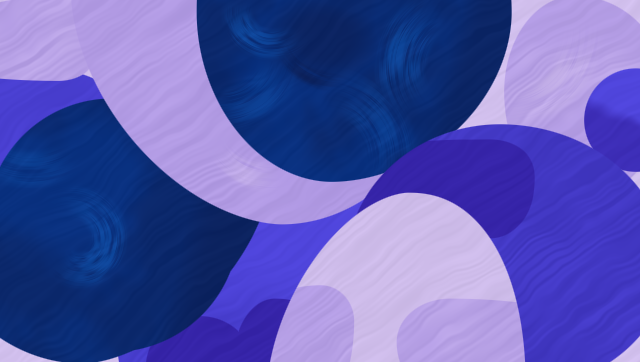
Reproduce this background procedurally as a Shadertoy shader.

```glsl
// Overlapping painted ovals in navy, indigo and lilac with brushed swirls.

const vec2 DESIGN = vec2(768.0, 434.0); // layout space, y runs downward
const vec3 PALE    = vec3(0.82, 0.75, 0.93);
const vec3 LILAC   = vec3(0.69, 0.60, 0.89);
const vec3 BRIGHT  = vec3(0.31, 0.27, 0.86);
const vec3 INDIGO  = vec3(0.25, 0.21, 0.75);
const vec3 VIOLET  = vec3(0.21, 0.14, 0.66);
const vec3 NAVY    = vec3(0.035, 0.19, 0.50);
const vec3 MIDNIGHT = vec3(0.045, 0.125, 0.35);
const vec3 AZURE   = vec3(0.06, 0.31, 0.66);
const float GRAIN = 0.05;

float hash(vec2 p) {
    vec3 q = fract(vec3(p.xyx) * 0.1031);
    q += dot(q, q.yzx + 33.33);
    return fract((q.x + q.y) * q.z);
}

float noise(vec2 p) {
    vec2 i = floor(p), f = fract(p);
    f = f * f * (3.0 - 2.0 * f);
    return mix(mix(hash(i), hash(i + vec2(1, 0)), f.x),
               mix(hash(i + vec2(0, 1)), hash(i + vec2(1, 1)), f.x), f.y);
}

float fbm(vec2 p) {
    float sum = 0.0, amp = 0.5;
    for (int i = 0; i < 4; i++) {
        sum += amp * noise(p);
        p = mat2(1.6, 1.2, -1.2, 1.6) * p;
        amp *= 0.5;
    }
    return sum;
}

// Oval field, zero at the rim. radii: left, right, up, down; power: left, right
float oval(vec2 p, vec2 center, vec4 radii, vec2 power) {
    vec2 d = p - center;
    float n = d.x < 0.0 ? power.x : power.y;
    vec2 r = vec2(d.x < 0.0 ? radii.x : radii.y, d.y < 0.0 ? radii.z : radii.w);
    vec2 q = pow(max(abs(d) / r, 1e-4), vec2(n));
    return pow(q.x + q.y, 1.0 / n) - 1.0;
}

float fill(float f) {
    return clamp(0.5 - f / max(fwidth(f), 1e-5), 0.0, 1.0);
}

float ovalFill(vec2 p, vec2 center, vec4 radii) {
    return fill(oval(p, center, radii, vec2(2.0)));
}

// Curved brush stroke with bristles, centred on the angle mid
float sweep(vec2 p, vec2 center, float radius, float width, float mid, float span) {
    vec2 d = p - center;
    float c = cos(mid), s = sin(mid);
    float a = atan(c * d.y - s * d.x, c * d.x + s * d.y);
    float r = length(d) + 6.0 * a;
    float bristle = 0.6 * noise(vec2(r * 0.25, a * 2.0)) + 0.4 * noise(vec2(r * 0.8, a * 3.0));
    float edge = 1.0 - smoothstep(0.4 * width, width, abs(r - radius));
    float ends = 1.0 - smoothstep(0.3 * span, span, abs(a) + 0.4 * bristle);
    return edge * ends * smoothstep(0.1, 0.8, bristle);
}

void mainImage(out vec4 fragColor, in vec2 fragCoord) {
    vec2 uv = fragCoord / iResolution.xy;
    vec2 p = vec2(uv.x, 1.0 - uv.y) * DESIGN;

    // Shared paint texture: soft clouds and long streaks
    float cloud = fbm(p / 110.0 + 3.0);
    vec2 flow = p + 60.0 * vec2(cloud, fbm(p / 140.0 + 17.0));
    float streak = noise(vec2(dot(flow, vec2(0.8, -0.6)) / 90.0, dot(flow, vec2(0.6, 0.8)) / 3.5));
    float wash = smoothstep(0.35, 0.65, cloud);

    // Pale ground and the lilac disc at the right
    vec3 col = PALE;
    vec3 softLilac = mix(LILAC, PALE, 0.35 * wash * streak + 0.08);
    col = mix(col, softLilac, ovalFill(p, vec2(690, 110), vec4(85, 110, 115, 130)));
    col = mix(col, PALE, 0.5 * sweep(p, vec2(600, 40), 95.0, 30.0, 0.7, 1.1));

    // Upper left corner
    col = mix(col, mix(INDIGO, BRIGHT, 0.6), ovalFill(p, vec2(40, 150), vec4(140, 120, 70, 100)));
    col = mix(col, softLilac, ovalFill(p, vec2(70, 70), vec4(160, 42, 75, 27)));

    // Bright indigo field with violet mounds
    vec3 field = mix(BRIGHT, INDIGO, 0.5 * smoothstep(300.0, 400.0, p.y + 60.0 * (cloud - 0.5)));
    float mounds = max(ovalFill(p, vec2(330, 434), vec4(50, 90, 76, 60)),
                       ovalFill(p, vec2(240, 440), vec4(65, 65, 61, 60)));
    field = mix(field, VIOLET, mounds);
    col = mix(col, field, ovalFill(p, vec2(330, 400), vec4(190, 200, 200, 200)));

    // Navy paint shared by both dark ovals
    float shade = 0.55 * wash;
    shade = max(shade, 0.85 * smoothstep(160.0, 270.0, p.x + 0.2 * p.y - 50.0) * step(p.x, 330.0) * step(200.0, p.y));
    shade = max(shade, 0.8 * (1.0 - smoothstep(20.0, 75.0, length((p - vec2(390, 45)) * vec2(0.8, 1.0)))));
    shade = max(shade, 0.7 * smoothstep(525.0, 590.0, p.x + 0.3 * p.y));
    vec3 navy = mix(NAVY, MIDNIGHT, shade);
    float light = sweep(p, vec2(90, 292), 40.0, 26.0, 0.1, 2.7);
    light = max(light, 0.7 * sweep(p, vec2(30, 105), 98.0, 28.0, 1.5, 0.9));
    light = max(light, sweep(p, vec2(560, 75), 78.0, 36.0, 3.3, 1.2));
    light = max(light, sweep(p, vec2(320, 8), 42.0, 22.0, 2.0, 1.7));
    light = max(light, 0.7 * sweep(p, vec2(260, 60), 75.0, 32.0, 0.9, 1.1));
    light = max(light, 0.7 * sweep(p, vec2(390, 195), 82.0, 36.0, -0.6, 1.2));
    navy = mix(navy, AZURE, 0.75 * light);
    navy = mix(navy, MIDNIGHT, sweep(p, vec2(400, 20), 75.0, 14.0, 2.0, 0.9));

    // Left navy oval: a round top joined to a tapered base
    float leftTop = ovalFill(p, vec2(135, 270), vec4(152));
    float leftBase = fill(oval(p, vec2(100, 210), vec4(198, 225, 10, 226), vec2(2.0, 1.65)));
    col = mix(col, navy, max(leftTop, leftBase));

    // Lilac band around the upper navy oval
    vec3 band = mix(LILAC, PALE, 0.5 * sweep(p, vec2(320, 130), 80.0, 22.0, 1.9, 0.8) + 0.12 * wash * streak);
    col = mix(col, band, fill(oval(p, vec2(338, -10), vec4(253, 219, 400, 279), vec2(1.75, 2.0))));
    col = mix(col, navy, fill(oval(p, vec2(398, 15), vec4(162, 216, 300, 203), vec2(1.95, 1.9))));

    // Small disc at the right edge
    float discShade = smoothstep(-6.0, 10.0, p.y - 118.0 - 0.5 * (p.x - 701.0) + 50.0 * (cloud - 0.5));
    col = mix(col, mix(BRIGHT, VIOLET, 0.7 * discShade), ovalFill(p, vec2(763, 144), vec4(62)));

    // Large indigo oval with its violet patch
    vec3 body = mix(INDIGO, BRIGHT, 0.45 * wash * streak);
    float patchRim = oval(p, vec2(585, 215), vec4(200, 56, 49, 72), vec2(2.2));
    body = mix(body, VIOLET, fill(patchRim + 0.12 * (cloud - 0.5)));
    col = mix(col, body, ovalFill(p, vec2(600, 320), vec4(185, 200, 171, 152)));

    // Pale egg in front with two lilac patches
    float patches = max(ovalFill(p, vec2(385, 385), vec4(80, 40, 43, 100)),
                        ovalFill(p, vec2(540, 410), vec4(64, 200, 52, 70)));
    vec3 egg = mix(PALE - 0.015, mix(LILAC, PALE, 0.1 + 0.25 * wash * streak), patches);
    col = mix(col, egg, fill(oval(p, vec2(490, 470), vec4(170, 141, 239, 200), vec2(1.7, 2.25))));

    // Fine brush grain, stronger on light paint
    col += GRAIN * (streak - 0.5) * (0.35 + 0.65 * col);
    fragColor = vec4(clamp(col, 0.0, 1.0), 1.0);
}
```
